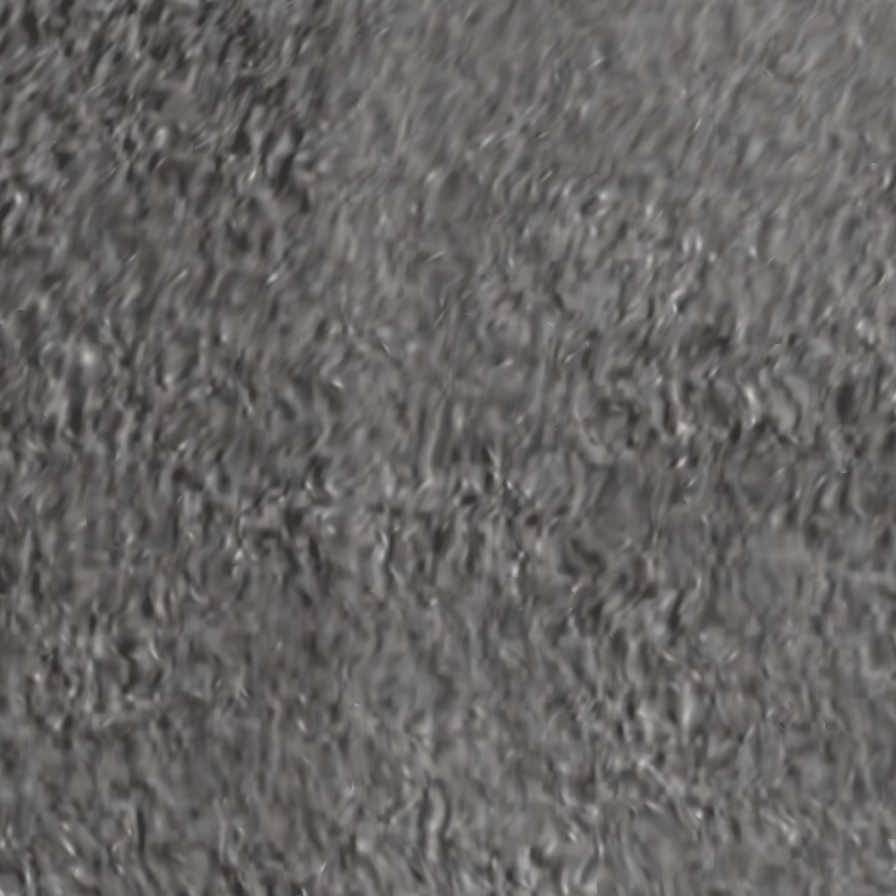
Give the GLSL for this texture, as a Shadertoy shader.

```glsl
// Worn grey stone-like surface: soft vertical bands of light and shade carry a
// dense, slightly slanted grain (embossed value noise) and clustered pale
// flecks, each one a soft ellipse with a small shadow beside it.

float hash(vec2 p) {
    vec3 q = fract(p.xyx * vec3(0.1031, 0.1030, 0.0973));
    q += dot(q, q.yzx + 33.33);
    return fract((q.x + q.y) * q.z);
}

float noise(vec2 p) {
    vec2 cell = floor(p), f = fract(p);
    f = f * f * f * (f * (f * 6.0 - 15.0) + 10.0);
    return mix(mix(hash(cell), hash(cell + vec2(1, 0)), f.x),
               mix(hash(cell + vec2(0, 1)), hash(cell + vec2(1, 1)), f.x), f.y);
}

float fbm(vec2 p) {
    float sum = 0.0, weight = 0.5;
    for (int i = 0; i < 4; i++) {
        sum += weight * noise(p);
        p = mat2(1.6, 1.2, -1.2, 1.6) * p + 7.3;
        weight *= 0.5;
    }
    return sum / 0.9375;
}

// Broad light and shade: dark left side, pale seam, bright upper right corner
float shading(vec2 uv) {
    float edge = smoothstep(0.345, 0.405, uv.x + 0.03 * (noise(uv * vec2(3, 14)) - 0.5));
    float tone = mix(0.362, 0.412, edge);
    tone += 0.025 * exp(-pow((uv.x - 0.425) / 0.045, 2.0)) * smoothstep(0.05, 0.5, uv.y);
    tone += 0.045 * edge * smoothstep(0.5, 1.0, uv.y) * smoothstep(0.3, 0.8, uv.x);
    tone -= 0.025 * edge * exp(-pow((uv.y - 0.48) / 0.13, 2.0)) * smoothstep(0.45, 0.6, uv.x);
    tone += 0.018 * smoothstep(0.35, 0.05, uv.y);
    return tone + 0.07 * (fbm(uv * vec2(8, 6) + 3.0) - 0.5);
}

// Grain lit from one side, in two sizes
float grain(vec2 p) {
    vec2 medium = p * vec2(74, 43), fine = p * vec2(138, 84) + 19.0;
    vec2 light = vec2(0.32, 0.16);
    float relief = noise(medium + light) - noise(medium - light);
    return 0.16 * relief + 0.10 * (noise(medium + 51.0) - 0.5)
         + 0.15 * (noise(fine) - 0.5);
}

// Scattered pale flecks, denser where the cluster noise is high
float flecks(vec2 p, float density) {
    vec2 g = p * 50.0, home = floor(g);
    float sum = 0.0;
    for (int y = -1; y <= 1; y++)
    for (int x = -1; x <= 1; x++) {
        vec2 cell = home + vec2(x, y);
        float present = step(hash(cell + 11.7), density);
        vec2 center = cell + vec2(hash(cell + 37.1), hash(cell + 73.9));
        vec2 d = g - center;
        d.x += d.y * (hash(cell + 91.3) - 0.5) * 1.1;
        vec2 size = vec2(0.19, 0.30) * mix(0.75, 1.3, hash(cell + 29.5));
        float strength = mix(0.06, 0.25, pow(hash(cell + 57.2), 1.7));
        vec2 body = d / size, shade = (d + vec2(0.34, 0.14)) / size;
        sum += present * strength * (exp(-dot(body, body)) - 0.32 * exp(-dot(shade, shade)));
    }
    return sum;
}

void mainImage(out vec4 fragColor, in vec2 fragCoord) {
    vec2 uv = fragCoord / iResolution.xy;

    // Grain leans right near the top and slightly left near the bottom
    vec2 p = uv;
    p.x += 0.12 * uv.y - 0.28 * uv.y * uv.y;
    p += 0.014 * (vec2(noise(uv * 17.0), noise(uv * 17.0 + 40.0)) - 0.5);
    p += 0.006 * (vec2(noise(uv * 43.0 + 9.0), noise(uv * 43.0 + 70.0)) - 0.5);

    // Texture is calmer in the upper right and in smooth patches
    float calm = smoothstep(0.45, 1.0, uv.y) * smoothstep(0.3, 0.6, uv.x);
    float patches = fbm(uv * 7.0 + 21.0);
    float contrast = mix(1.12, 0.68, calm) * mix(0.75, 1.25, smoothstep(0.3, 0.7, patches));
    float density = mix(0.36, 0.12, calm) * smoothstep(0.25, 0.7, patches) + 0.06;

    float tone = shading(uv) + contrast * grain(p) + flecks(p, density) - 0.003;
    tone = max(tone, 0.21 + 0.25 * (tone - 0.21));

    // Warm grey, cooler in places
    float warmth = mix(0.3, 1.4, noise(p * vec2(60, 38) + 5.0));
    vec3 color = vec3(tone) + warmth * vec3(0.008, -0.006, -0.012);
    fragColor = vec4(clamp(color, 0.0, 1.0), 1.0);
}
```
